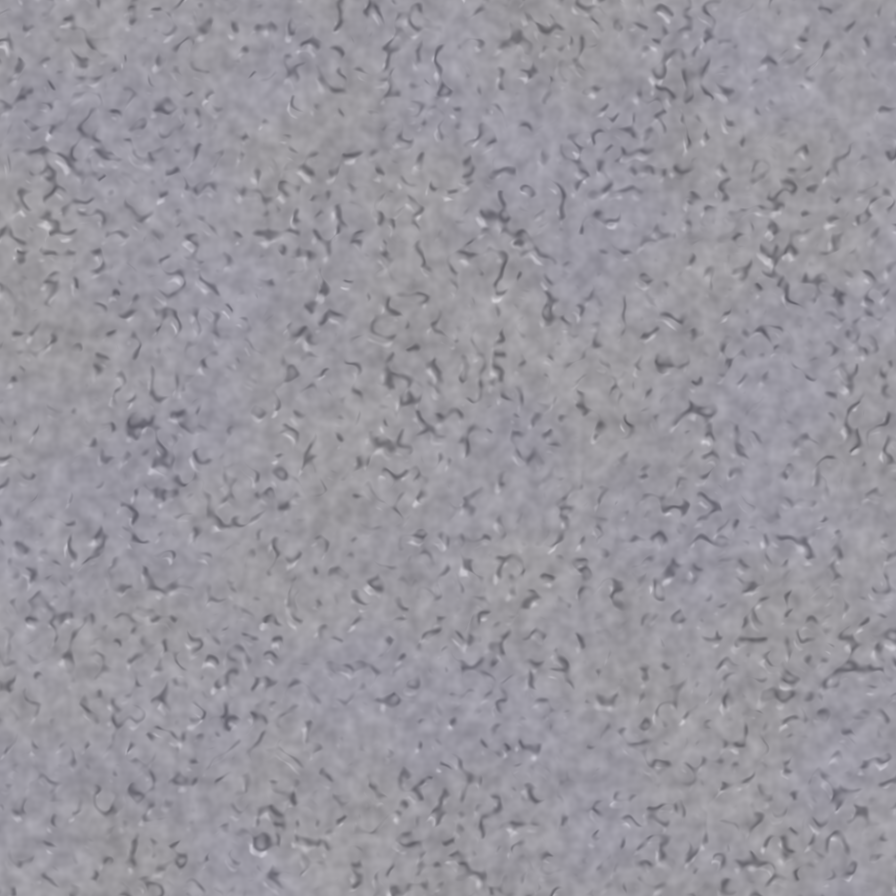
This texture is drawn by a Shadertoy shader. Its source:

```glsl
// Worn grey concrete: a soft lilac and neutral base with fine mottling,
// covered with short curled pits (ridges of gradient noise cut up by a mask)
// whose lower rims catch small pale glints.

#define PIT_SCALE 44.0
#define PIT_WIDTH 0.34
#define PIT_DEPTH 0.175
#define GLINT_GAIN 0.15
#define GLINT_SHIFT vec2(0.004, 0.008)
#define DENT 0.034
#define MOTTLE 0.050
#define GRAIN 0.030
#define NEUTRAL_GREY vec3(0.614, 0.606, 0.624)
#define LILAC_GREY vec3(0.606, 0.599, 0.641)

// Integer hash giving a value from 0 to 1 for each lattice cell
float hash(ivec2 cell) {
    uvec2 q = uvec2(cell + 4096) * uvec2(1597334673u, 3812015801u);
    uint h = (q.x ^ q.y) * 1597334673u;
    h ^= h >> 15;
    h *= 2246822519u;
    h ^= h >> 13;
    return float(h >> 8) / 16777216.0;
}

// Slope of a random unit gradient towards the offset d
float slope(ivec2 cell, vec2 d) {
    float angle = 6.28319 * hash(cell);
    return dot(vec2(cos(angle), sin(angle)), d);
}

// Gradient noise, roughly -1 to 1
float noise(vec2 p) {
    ivec2 i = ivec2(floor(p));
    vec2 f = fract(p);
    vec2 u = f * f * f * (f * (f * 6.0 - 15.0) + 10.0);
    float low = mix(slope(i, f), slope(i + ivec2(1, 0), f - vec2(1, 0)), u.x);
    float high = mix(slope(i + ivec2(0, 1), f - vec2(0, 1)),
                     slope(i + ivec2(1, 1), f - vec2(1, 1)), u.x);
    return 1.4 * mix(low, high, u.y);
}

// Curled pits: soft bands along the zero line of noise, kept only in patches
float pits(vec2 p) {
    p += 0.003 * vec2(noise(p * 60.0 + 7.3), noise(p * 60.0 + 91.7));
    float band = 1.0 - smoothstep(0.0, PIT_WIDTH, abs(noise(p * PIT_SCALE + 31.4)));
    float patches = noise(p * 56.0 + 150.2) + 0.4 * noise(p * 10.0 + 63.8);
    return band * smoothstep(0.02, 0.58, patches);
}

void mainImage(out vec4 fragColor, in vec2 fragCoord) {
    vec2 p = fragCoord / iResolution.y;

    // Broad drifts of tint and brightness
    float drift = noise(p * 4.5 + 12.6) + 0.6 * noise(p * 11.0 + 40.1);
    vec3 color = mix(NEUTRAL_GREY, LILAC_GREY, smoothstep(-0.6, 0.7, drift));
    color += 0.018 * noise(p * 8.0 + 80.5);

    // Shallow dents, soft mottling and fine grain
    color += DENT * noise(p * 30.0 + 310.6);
    color += MOTTLE * noise(p * 58.0 + 22.9) + GRAIN * noise(p * 110.0 + 5.7);

    // Dark pits and the pale glints on their rims
    float pit = pits(p);
    float glint = pits(p + GLINT_SHIFT) * (1.0 - pit);
    glint *= smoothstep(-0.05, 0.45, noise(p * 62.0 + 200.3));
    color -= PIT_DEPTH * pit * vec3(1.0, 0.99, 0.98);
    color += GLINT_GAIN * glint;

    fragColor = vec4(color, 1.0);
}
```
